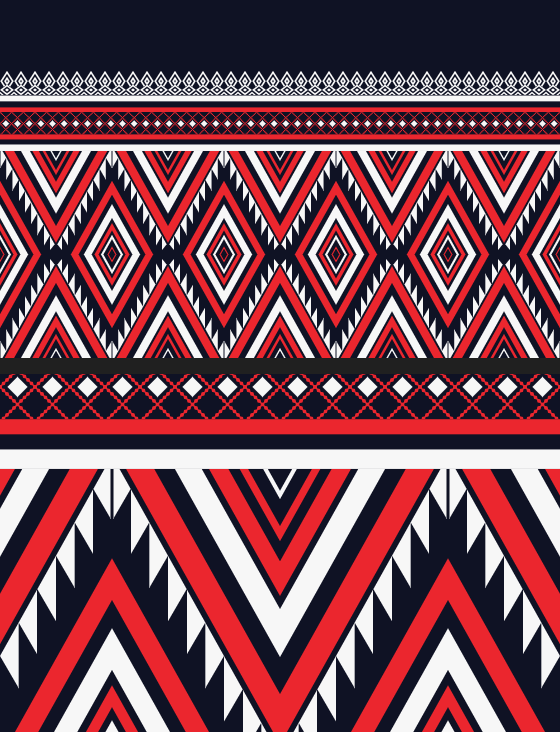
Top, the full canvas; bottom, a detail of the centre.
A Shadertoy shader for this pattern:

```glsl
// Woven border in navy, red and white: a crown of leaves, a lattice ribbon and
// five repeats of nested diamonds with saw teeth. Every ring is a slice of a
// diamond distance, folded by mod and abs, with edges averaged over one pixel.

const float WIDTH = 500.0;      // canvas width: five repeats of 100 units
const float HALF_W = 50.0;      // half of a diamond repeat
const float HALF_H = 92.4;
const float SLOPE = 1.79;       // steepness of the large diamonds
const float FIELD_TOP = 134.8;  // measured down from the top edge
const float FIELD_MID = 227.2;

const vec3 NAVY = vec3(0.06, 0.07, 0.14);
const vec3 WHITE = vec3(0.97);
const vec3 RED = vec3(0.92, 0.15, 0.18);

// Share of a pixel lying on the positive side of an edge
float cover(float d, float px) {
    return clamp(d / px + 0.5, 0.0, 1.0);
}

float band(float v, float lo, float hi, float px) {
    return cover(v - lo, px) - cover(v - hi, px);
}

float centredRepeat(float x, float pitch) {
    return mod(x, pitch) - 0.5 * pitch;
}

float diamond(vec2 p, float slope) {
    return abs(p.y) + slope * abs(p.x);
}

// Leaves standing on a row of small diamonds; returns the white amount
float crown(vec2 p, float px) {
    float pitch = 12.5;
    float x = centredRepeat(p.x, pitch);
    float shifted = centredRepeat(p.x + 0.5 * pitch, pitch);
    float leaf = diamond(vec2(x, p.y - 72.5), 1.55);
    float bead = diamond(vec2(x, p.y - 80.3), 0.78);
    float foot = diamond(vec2(shifted, p.y - 84.8), 0.9);
    float leafPx = px * 1.84;
    float beadPx = px * 1.27;
    float leaves = band(leaf, 6.6, 9.3, leafPx) + band(leaf, 1.2, 4.0, leafPx);
    float beads = band(bead, 3.0, 4.8, beadPx) + band(bead, -1.0, 1.4, beadPx);
    leaves *= cover(bead - 4.8, beadPx);
    float feet = band(foot, 1.3, 3.0, beadPx);
    return max(max(leaves, beads), feet) * cover(84.8 - p.y, px);
}

// Crossed beaded threads with a white diamond in each middle cell
vec3 ribbon(vec3 colour, vec2 p, float px) {
    float pitch = WIDTH / 48.0;
    vec2 q = vec2(p.x, p.y - 110.4);
    vec2 cell = vec2(centredRepeat(q.x, pitch), q.y);
    vec2 diagonal = vec2(q.x + q.y, q.x - q.y);
    vec2 thread = abs(mod(diagonal, pitch) - vec2(0.0)) ;
    thread = min(thread, pitch - thread);
    vec2 stitch = 0.55 + 0.25 * cos(diagonal.yx * 6.2831853 * 5.0 / pitch);
    vec2 inside = stitch - thread;
    float threads = cover(max(inside.x, inside.y), px * 1.41);
    colour = mix(colour, RED, threads * band(p.y, 100.0, 120.0, px));
    float gem = cover(3.0 - diamond(cell, 1.0), px * 1.41);
    return mix(colour, WHITE, gem);
}

// Triangles hanging from a sloped line, each with one upright side
float sawTeeth(vec2 a, float ring, float px) {
    float pitch = HALF_W / 9.0;
    float f = fract(a.x / pitch);
    float depth = 96.4 - ring;
    float slanted = (19.5 * (1.0 - f) - depth) / 2.0;
    float tooth = min(min(slanted, depth / 2.05), f * pitch);
    tooth = min(tooth, a.x - 0.45);
    float knot = diamond(vec2(HALF_W - a.x, a.y), 1.2) - 10.4;
    return cover(min(tooth, knot / 1.56), px);
}

// Main diamonds, the chevrons between them and the teeth in the channel
vec3 diamondField(vec2 p, float px) {
    float x = mod(p.x + HALF_W, 2.0 * HALF_W) - HALF_W;
    vec2 a = abs(vec2(x, p.y - FIELD_MID));
    float m = diamond(a, SLOPE);
    float c = diamond(vec2(HALF_W, HALF_H) - a, SLOPE);
    float w = px * 2.05;
    float red = band(m, 53.4, 65.8, w) + band(m, 21.5, 28.0, w) + band(m, 5.2, 7.2, w);
    red += band(c, 67.0, 82.0, w) + band(c, 27.5, 37.8, w) + band(c, 17.0, 21.5, w);
    float white = band(m, 32.6, 45.0, w) + band(m, 13.7, 17.6, w);
    white += band(c, 41.7, 56.0, w) + band(c, 6.5, 9.0, w);
    white += sawTeeth(a, m, px);
    vec3 colour = mix(NAVY, RED, clamp(red, 0.0, 1.0));
    return mix(colour, WHITE, clamp(white, 0.0, 1.0));
}

void mainImage(out vec4 fragColor, in vec2 fragCoord) {
    float px = WIDTH / iResolution.x;
    vec2 p = vec2(fragCoord.x, iResolution.y - fragCoord.y) * px;

    // Crown and ribbon on plain cloth
    vec3 colour = mix(NAVY, WHITE, crown(p, px));
    colour = ribbon(colour, p, px);

    // Straight stripes framing the ribbon
    float redStripes = band(p.y, 95.9, 100.0, px) + band(p.y, 120.0, 124.5, px);
    float whiteStripes = band(p.y, 85.3, 90.5, px) + band(p.y, 129.0, FIELD_TOP, px);
    colour = mix(colour, RED, redStripes);
    colour = mix(colour, diamondField(p, px), cover(p.y - FIELD_TOP, px));
    colour = mix(colour, WHITE, whiteStripes);
    fragColor = vec4(colour, 1.0);
}
```
